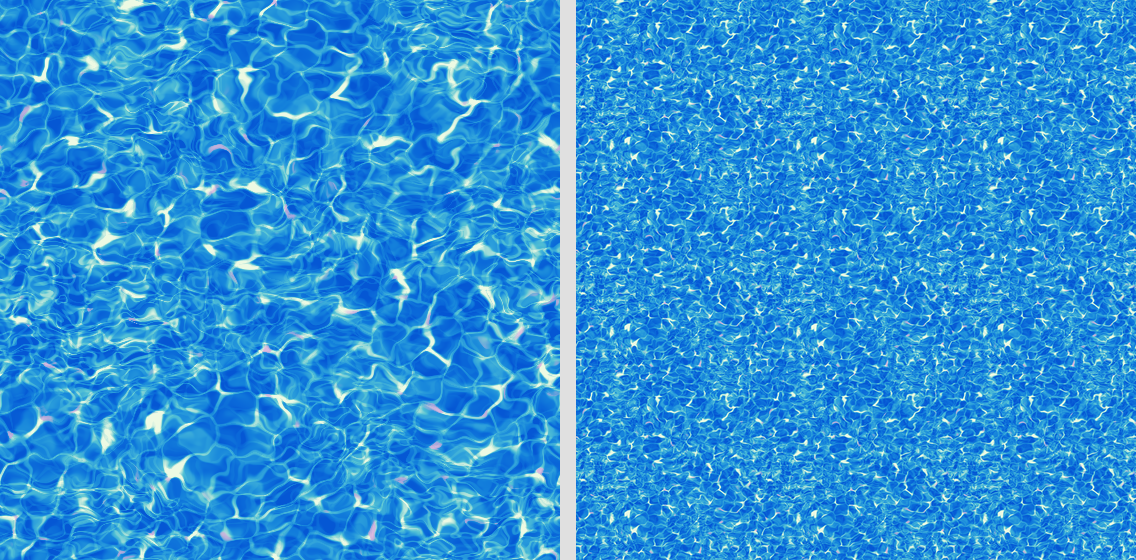
Left: one tile. Right: repeated 3 by 3.
A WebGL 2 fragment shader for this texture:

```glsl
#version 300 es
precision highp float;
// Sunlit pool water: a sheared, warped cellular net of caustic lines over
// crisp light facets, with patches of fine flattened ripples and hot glints.
// All noise wraps on whole-number lattices, so the square tiles seamlessly.

uniform vec2 u_resolution;
out vec4 fragColor;

// Lattice sizes (whole numbers of repeats across the canvas)
const vec2 NET_CELLS = vec2(18.0, 21.0);
const vec2 FINE_CELLS = vec2(29.0, 38.0);
const vec2 FACET_CELLS = vec2(19.0, 27.0);
const vec2 LOOP_CELLS = vec2(23.0, 35.0);
const vec2 CHOP_CELLS = vec2(36.0, 62.0);
const vec2 FLARE_CELLS = vec2(19.0, 23.0);
const float NET_SHEAR = -6.0;
const float FINE_SHEAR = 4.0;

// Strengths
const float SWELL_WARP = 0.06;
const float WIGGLE_WARP = 0.023;
const float BASE_TONE = 0.085;
const float FACET_GAIN = 0.27;
const float NET_GAIN = 0.50;
const float FINE_GAIN = 0.24;
const float LOOP_GAIN = 0.34;
const float CHOP_GAIN = 0.34;
const float GLINT_GAIN = 0.62;
const float PINK_GAIN = 0.7;

// Water colours from shade to glint
const vec3 ABYSS = vec3(0.02, 0.34, 0.83);
const vec3 DEEP = vec3(0.04, 0.41, 0.85);
const vec3 BLUE = vec3(0.08, 0.51, 0.86);
const vec3 AZURE = vec3(0.16, 0.61, 0.86);
const vec3 CYAN = vec3(0.24, 0.68, 0.85);
const vec3 TEAL = vec3(0.33, 0.76, 0.83);
const vec3 PALE = vec3(0.59, 0.85, 0.84);
const vec3 GLINT = vec3(0.93, 0.98, 0.89);
const vec3 PINK = vec3(0.82, 0.62, 0.87);

// Integer hash of a lattice point, two values in 0..1
vec2 hash2(vec2 cell, int seed) {
    uvec3 v = uvec3(uvec2(cell), uint(seed)) * 1664525u + 1013904223u;
    v.x += v.y * v.z; v.y += v.z * v.x; v.z += v.x * v.y;
    v ^= v >> 16u;
    v.x += v.y * v.z; v.y += v.z * v.x;
    return vec2(v.xy >> 8u) / 16777216.0;
}

// Wraps a lattice point; each vertical repeat also shifts sideways by shear
vec2 wrapCell(vec2 cell, vec2 period, float shear) {
    cell.x -= shear * floor((cell.y + 0.5) / period.y);
    return floor(mod(cell + 0.5, period));
}

float slopeAt(vec2 cell, vec2 offset, vec2 f, vec2 period, int seed) {
    vec2 slope = hash2(wrapCell(cell + offset, period, 0.0), seed) * 2.0 - 1.0;
    return dot(slope, f - offset);
}

// Wrapping gradient noise, roughly -0.6..0.6
float noise(vec2 p, vec2 period, int seed) {
    p *= period;
    vec2 i = floor(p), f = p - i;
    vec2 s = f * f * f * (f * (f * 6.0 - 15.0) + 10.0);
    float low = mix(slopeAt(i, vec2(0, 0), f, period, seed), slopeAt(i, vec2(1, 0), f, period, seed), s.x);
    float high = mix(slopeAt(i, vec2(0, 1), f, period, seed), slopeAt(i, vec2(1, 1), f, period, seed), s.x);
    return mix(low, high, s.y);
}

// Cellular net: x = gap to the edge, y = gap to the junction, z = cell value
vec3 cellNet(vec2 p, vec2 period, float shear, int seed) {
    p = vec2(p.x * period.x + shear * p.y, p.y * period.y);
    vec2 i = floor(p), f = p - i;
    vec3 nearest = vec3(9.0);
    float value = 0.0;
    for (int y = -1; y <= 1; y++)
    for (int x = -1; x <= 1; x++) {
        vec2 o = vec2(x, y);
        vec2 h = hash2(wrapCell(i + o, period, shear), seed);
        float d = length(o + 0.1 + 0.8 * h - f);
        if (d < nearest.x) { nearest = vec3(d, nearest.xy); value = fract(h.x * 7.0 + h.y * 5.0); }
        else if (d < nearest.y) nearest = vec3(nearest.x, d, nearest.y);
        else nearest.z = min(nearest.z, d);
    }
    return vec3(nearest.yz - nearest.x, value);
}

// Flat-topped line with a crisp but smooth edge
float ridge(float d, float width) { d /= width; return exp(-d * d * d * d); }

vec3 waterColour(float v) {
    vec3 c = mix(ABYSS, DEEP, smoothstep(0.0, 0.12, v));
    c = mix(c, BLUE, clamp((v - 0.12) / 0.18, 0.0, 1.0));
    c = mix(c, AZURE, clamp((v - 0.30) / 0.17, 0.0, 1.0));
    c = mix(c, CYAN, clamp((v - 0.47) / 0.15, 0.0, 1.0));
    c = mix(c, TEAL, clamp((v - 0.62) / 0.13, 0.0, 1.0));
    c = mix(c, PALE, clamp((v - 0.75) / 0.17, 0.0, 1.0));
    return mix(c, GLINT, clamp((v - 0.92) / 0.32, 0.0, 1.0));
}

void main() {
    vec2 uv = gl_FragCoord.xy / u_resolution;

    // Refraction: broad swell plus small wiggles
    vec2 p = uv + SWELL_WARP * vec2(noise(uv, vec2(5), 1), noise(uv, vec2(5), 2));
    p += WIGGLE_WARP * vec2(noise(uv, vec2(26, 32), 3), noise(uv, vec2(26, 32), 4));

    // Regional masks
    float chop = smoothstep(-0.2, 0.25, noise(uv, vec2(3), 5));
    float flare = noise(p, FLARE_CELLS, 6);
    float hot = smoothstep(0.04, 0.32, flare);

    // Facets of light, each net cell with its own tone
    vec3 net = cellNet(p, NET_CELLS, NET_SHEAR, 7);
    float facet = smoothstep(0.0, 0.17, noise(p, FACET_CELLS, 8));
    float light = BASE_TONE + FACET_GAIN * facet + 0.17 * (net.z - 0.5);
    light += 0.13 * noise(uv, vec2(7, 8), 9) + 0.24 * noise(p, vec2(36, 52), 10);

    // Caustic lines, coarse and fine
    float line = ridge(net.x, mix(0.08, 0.18, smoothstep(-0.3, 0.4, flare)));
    light += NET_GAIN * line * mix(1.0, 0.6, chop) * (0.8 + 0.9 * flare);
    vec3 fine = cellNet(p + 0.37, FINE_CELLS, FINE_SHEAR, 11);
    light += FINE_GAIN * ridge(fine.x, 0.15) * mix(0.35, 0.8, chop);

    // Closed ripple loops, flattened and denser in the choppy patches
    float loopMask = smoothstep(-0.15, 0.25, noise(uv, vec2(11, 13), 12));
    light += LOOP_GAIN * loopMask * ridge(noise(p, LOOP_CELLS, 13), 0.075);
    light += CHOP_GAIN * chop * ridge(noise(p, CHOP_CELLS, 14) - 0.07, 0.08);

    // Glints where lines meet, with a faint prismatic tint beside them
    light += GLINT_GAIN * hot * max(ridge(net.y, 0.22), 0.6 * line);
    float tint = smoothstep(0.2, 0.34, noise(p, vec2(33, 37), 15)) * smoothstep(0.38, 0.65, light);
    vec3 colour = mix(waterColour(light), PINK, PINK_GAIN * tint * smoothstep(-0.02, 0.15, flare));
    fragColor = vec4(colour, 1.0);
}
```
